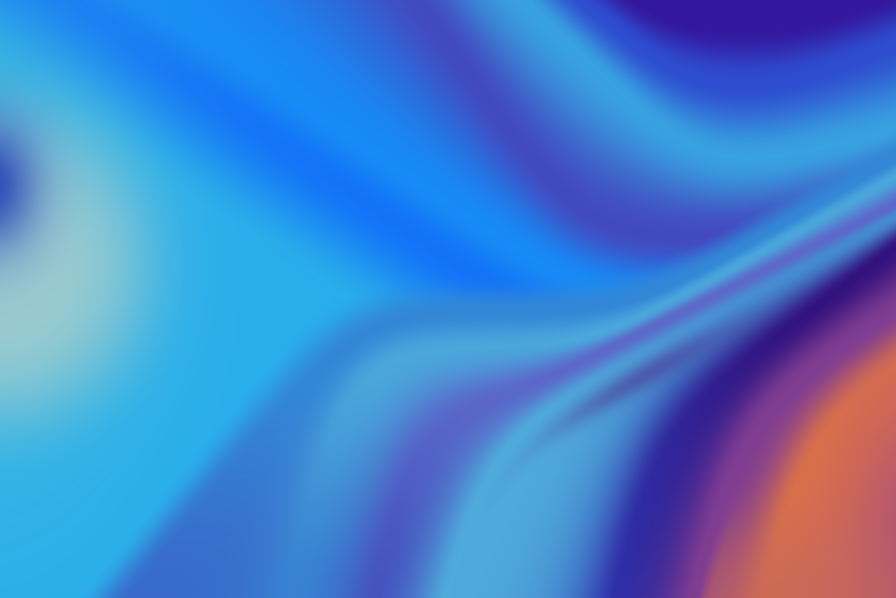
Write a Shadertoy shader that draws this background.

```glsl
// Smooth hinge: zero for t < 0, rising linearly for t > 0
float hinge(float t) {
    return 0.05 * log(1.0 + exp(t / 0.05));
}

// Height of a fold: flat middle with a sloped left and right arm
float fold(float x, float level, float leftSlope, float leftX, float rightSlope, float rightX) {
    return level + leftSlope * hinge(leftX - x) + rightSlope * hinge(x - rightX);
}

// Blend towards a tint while travelling across the gap between two folds
void tintAcross(inout vec3 color, float travelled, float gap, vec3 tint) {
    color = mix(color, tint, smoothstep(0.0, max(gap, 0.01), travelled));
}

float glow(vec2 p, vec2 center, vec2 radius) {
    vec2 q = (p - center) / radius;
    return exp(-dot(q, q));
}

// Diagonal sheets, from the cyan left to the indigo upper right
vec3 upperSheets(vec2 p) {
    float cyan = fold(p.x, 0.25, 0.65, 0.95, 0.2, 1.2);
    float deepAzure = fold(p.x, 0.42, 0.68, 0.97, 0.2, 1.2);
    float azure = fold(p.x, 0.50, 0.68, 0.985, 0.2, 1.2);
    float violet = fold(p.x, 0.60, 1.5, 0.97, 0.3, 1.25);
    float sky = fold(p.x, 0.72, 1.0, 1.16, 0.25, 1.25);
    float rim = fold(p.x, 0.85, 0.9, 1.14, 0.4, 1.3);
    float indigo = fold(p.x, 0.95, 1.0, 1.09, 0.4, 1.35);

    vec3 color = vec3(0.16, 0.68, 0.92);
    tintAcross(color, p.y - cyan, deepAzure - cyan, vec3(0.07, 0.45, 0.97));
    tintAcross(color, p.y - deepAzure, azure - deepAzure, vec3(0.09, 0.54, 0.96));
    tintAcross(color, p.y - azure, violet - azure, vec3(0.26, 0.29, 0.75));
    tintAcross(color, p.y - violet, sky - violet, vec3(0.22, 0.63, 0.88));
    tintAcross(color, p.y - sky, rim - sky, vec3(0.18, 0.30, 0.81));
    tintAcross(color, p.y - rim, indigo - rim, vec3(0.20, 0.09, 0.62));
    return color;
}

// Pale halo around a dark hollow at the left edge
void leftHalo(inout vec3 color, vec2 p) {
    color = mix(color, vec3(0.26, 0.73, 0.86), 0.85 * glow(p, vec2(-0.05, 0.57), vec2(0.28, 0.42)));
    vec2 q = (p - vec2(0.0, 0.56)) / vec2(0.25, 0.26);
    float r2 = dot(q, q);
    color = mix(color, vec3(0.63, 0.80, 0.81), 0.95 * exp(-r2 * r2));
    color = mix(color, vec3(0.18, 0.29, 0.72), glow(p, vec2(-0.02, 0.69), vec2(0.085, 0.11)));
}

// Narrow folds that fan out from the right edge to the bottom
void lowerFolds(inout vec3 color, vec2 p) {
    float start = fold(p.x, 0.54, -1.25, 0.56, 0.58, 1.07);
    float slate = fold(p.x, 0.48, -1.25, 0.60, 0.58, 1.06);
    float ridge = fold(p.x, 0.42, -6.0, 0.535, 0.56, 0.99);
    float violet = fold(p.x, 0.325, -10.0, 0.62, 0.5, 0.834);
    float sky = fold(p.x, 0.10, -8.0, 0.735, 0.55, 0.518);
    float indigo = fold(p.x, 0.0, -8.0, 1.02, 0.75, 0.713);
    float plum = fold(p.x, 0.0, -8.0, 1.16, 0.65, 0.76);
    float orange = fold(p.x, 0.0, -8.0, 1.27, 0.65, 0.9);
    float rise = smoothstep(0.0, 0.4, p.y);
    float right = smoothstep(0.85, 1.4, p.x);

    tintAcross(color, start - p.y, start - slate, mix(vec3(0.22, 0.42, 0.80), vec3(0.20, 0.53, 0.84), rise));
    tintAcross(color, slate - p.y, slate - ridge, mix(vec3(0.22, 0.51, 0.82), vec3(0.29, 0.65, 0.86), rise));
    tintAcross(color, ridge - p.y, ridge - violet, mix(vec3(0.27, 0.33, 0.75), vec3(0.36, 0.41, 0.79), rise));
    tintAcross(color, violet - p.y, violet - sky, mix(vec3(0.31, 0.67, 0.86), vec3(0.27, 0.54, 0.82), right));
    tintAcross(color, sky - p.y, sky - indigo, mix(vec3(0.18, 0.22, 0.71), vec3(0.20, 0.07, 0.49), right));

    // Purple crease under the sky fold
    float crease = (p.y - sky + 0.035) / 0.025;
    float along = (p.x - 1.08) / 0.15;
    color = mix(color, vec3(0.30, 0.20, 0.58), 0.6 * exp(-crease * crease - along * along));

    tintAcross(color, indigo - p.y, indigo - plum, vec3(0.50, 0.24, 0.57));
    tintAcross(color, plum - p.y, plum - orange, vec3(0.87, 0.45, 0.27));

    // Rosy shade in the lower right
    float warm = smoothstep(0.0, 0.1, plum - p.y);
    color = mix(color, vec3(0.62, 0.27, 0.54), warm * glow(p, vec2(1.58, 0.02), vec2(0.16, 0.30)));
    color = mix(color, vec3(0.76, 0.40, 0.37), 0.6 * warm * (1.0 - smoothstep(0.0, 0.22, p.y)));
}

void mainImage(out vec4 fragColor, in vec2 fragCoord) {
    vec2 p = fragCoord / iResolution.y;
    vec3 color = upperSheets(p);
    leftHalo(color, p);
    lowerFolds(color, p);
    fragColor = vec4(color, 1.0);
}
```
